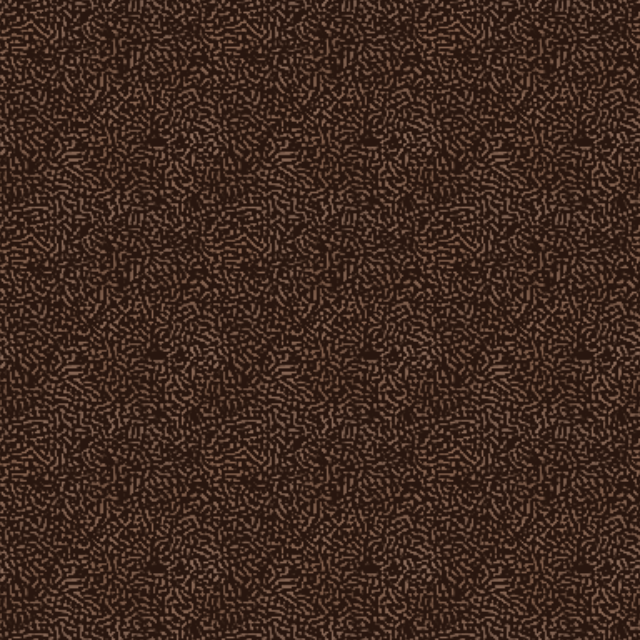
A three.js fragment shader for this texture:

```glsl
// Draws a dark brown leathery grain of short, pale, winding worms and dots.
varying vec2 vUv;

const vec3 GROUND = vec3(0.155, 0.087, 0.057);  // dark hollows
const vec3 RIDGE = vec3(0.530, 0.410, 0.345);   // pale worms
const vec3 RIDGE_WARM = vec3(0.515, 0.375, 0.295);
const float TILES = 3.0;            // repeats across the canvas
const float TEXELS = 128.0;         // grain samples across a tile
const float CELLS = 21.0;           // wavelet cells across a tile
const float WAVES_PER_CELL = 1.6;   // sets the spacing of the worms
const int WAVELETS = 3;             // wavelets per cell
const float WAVELET_SPREAD = 0.82;  // standard deviation of their sum
const float RIDGE_START = 0.22;     // grain height where a worm begins
const float RIDGE_FULL = 1.02;      // grain height where it is palest
const float LEAN = 0.785;           // favoured direction across the worms
const float PATCHES = 6.0;          // slow patches across a tile
const float PATCH_DIM = 0.22;       // how far a patch dims the worms
const float PI = 3.14159;

// Three random values from a cell and a seed.
vec3 hash3(vec2 cell, float seed) {
  vec3 p = fract(vec3(cell, seed).xyx * vec3(0.1031, 0.1030, 0.0973)
                 + seed * vec3(0.3183, 0.7071, 0.5772));
  p += dot(p, p.yxz + 33.33);
  return fract((p.xxy + p.yzz) * p.zyx);
}

// Tiling sum of randomly turned wavelets: a field with one main spacing.
float wormField(vec2 p) {
  vec2 home = floor(p);
  float sum = 0.0;
  for (int y = -1; y <= 1; y++) {
    for (int x = -1; x <= 1; x++) {
      vec2 cell = home + vec2(float(x), float(y));
      for (int k = 0; k < WAVELETS; k++) {
        float seed = float(k) + 1.0;
        vec3 place = hash3(mod(cell, CELLS), seed);
        vec3 wave = hash3(mod(cell, CELLS), seed + 7.0);
        vec2 d = p - cell - place.xy;
        float window = max(1.0 - dot(d, d), 0.0);
        float turn = wave.x - 0.5;
        float angle = LEAN + PI * turn * (0.75 + turn * turn);
        float along = dot(d, vec2(cos(angle), sin(angle)));
        sum += window * window * window
             * cos(2.0 * PI * (along * WAVES_PER_CELL + wave.y));
      }
    }
  }
  return sum / WAVELET_SPREAD;
}

// Worm coverage at one grain sample.
float wormTexel(vec2 texel) {
  vec2 p = (mod(texel, TEXELS) + 0.5) / TEXELS * CELLS;
  return smoothstep(RIDGE_START, RIDGE_FULL, wormField(p));
}

// Grain samples blended linearly, for soft stepped edges.
float worms(vec2 uv) {
  vec2 g = uv * TILES * TEXELS - 0.5;
  vec2 i = floor(g);
  vec2 f = g - i;
  float low = mix(wormTexel(i), wormTexel(i + vec2(1.0, 0.0)), f.x);
  float high = mix(wormTexel(i + vec2(0.0, 1.0)), wormTexel(i + 1.0), f.x);
  return mix(low, high, f.y);
}

// Slow tiling noise: x for brightness, y for warmth.
vec2 patches(vec2 uv) {
  vec2 g = uv * TILES * PATCHES;
  vec2 i = floor(g);
  vec2 f = smoothstep(0.0, 1.0, g - i);
  vec2 a = hash3(mod(i, PATCHES), 23.0).xy;
  vec2 b = hash3(mod(i + vec2(1.0, 0.0), PATCHES), 23.0).xy;
  vec2 c = hash3(mod(i + vec2(0.0, 1.0), PATCHES), 23.0).xy;
  vec2 d = hash3(mod(i + 1.0, PATCHES), 23.0).xy;
  return mix(mix(a, b, f.x), mix(c, d, f.x), f.y);
}

void main() {
  vec2 patchTone = patches(vUv);
  vec3 ridge = mix(RIDGE, RIDGE_WARM, patchTone.y);
  float level = worms(vUv) * (1.05 - PATCH_DIM * patchTone.x);
  gl_FragColor = vec4(mix(GROUND, ridge, level), 1.0);
}
```
